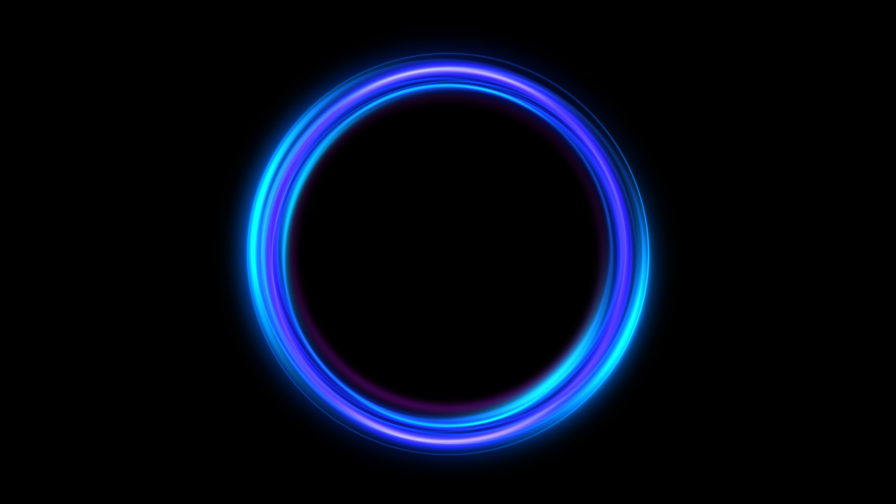
Give the GLSL for this background, as a Shadertoy shader.

```glsl
// A glowing ring of blue, violet and cyan light strands on black.

#define CENTER vec2(0.0, -0.002)
#define RING_RADIUS 0.3605
#define STRAND_COUNT 18
#define STRAND_GAIN 0.30
#define GLOW_GAIN 0.62
#define BLUE vec3(0.03, 0.13, 0.85)
#define VIOLET vec3(0.34, 0.08, 1.0)
#define LILAC vec3(0.52, 0.46, 1.0)
#define CYAN vec3(0.02, 0.80, 1.0)
#define TEAL vec3(0.0, 0.62, 0.60)
#define PLUM vec3(0.22, 0.02, 0.30)

float hash(float n) {
    return fract(sin(n * 12.9898) * 43758.5453);
}

// Soft line across the radius
float band(float offset, float width) {
    float t = offset / width;
    return exp(-t * t);
}

// Brightness around the ring, peaking at a direction given in degrees
float lobe(float angle, float degrees_, float focus) {
    return exp(-focus * (1.0 - cos(angle - radians(degrees_))));
}

// Fine strands, each a slightly tilted oval of its own
vec3 strands(float r, float angle) {
    vec3 light = vec3(0.0);
    for (int i = 0; i < STRAND_COUNT; i++) {
        float id = float(i) + 1.0;
        float phase = 6.2832 * hash(id + 3.7);
        float radius = mix(0.325, 0.385, (id - 0.5) / float(STRAND_COUNT));
        radius += 0.006 * cos(2.0 * angle + phase) + 0.003 * cos(angle - phase);
        float width = mix(0.0015, 0.004, hash(id + 8.1));
        float fade = 0.35 + 0.65 * pow(0.5 + 0.5 * cos(angle + 2.0 * phase), 2.0);
        vec3 tint = mix(BLUE, mix(VIOLET, CYAN, hash(id + 5.3)), 0.6);
        light += tint * fade * band(r - radius, width);
    }
    return light * STRAND_GAIN;
}

// Wide halo, brightest on the left and at the lower right
vec3 halo(float r, float angle) {
    float left = lobe(angle, 172.0, 3.5);
    float right = lobe(angle, -30.0, 4.0);
    float around = 0.42 - 0.26 * lobe(angle, 22.0, 4.0);
    float outside = band(max(r - 0.382, 0.0), 0.036);
    float inside = smoothstep(0.355, 0.395, r);
    vec3 tint = BLUE * around + vec3(0.0, 0.52, 1.0) * (left + right);
    return tint * outside * inside * GLOW_GAIN;
}

void mainImage(out vec4 fragColor, in vec2 fragCoord) {
    vec2 p = (fragCoord - 0.5 * iResolution.xy) / iResolution.y - CENTER;
    float r = length(p);
    float angle = atan(p.y, p.x);
    float upright = cos(2.0 * angle);
    float rise = sin(angle);

    // Blue body
    float core = RING_RADIUS - 0.009 * upright - 0.005 * rise;
    float body = smoothstep(0.309, 0.342, r + 0.004 * rise)
               * (1.0 - smoothstep(core + 0.006, core + 0.026, r));
    vec3 color = BLUE * 0.62 * body + halo(r, angle) + strands(r, angle);

    // Violet core, paler at the top and bottom
    float pale = smoothstep(0.1, 0.95, -upright);
    color += VIOLET * 0.85 * band(r - core, 0.010);
    color += LILAC * pale * 0.75 * band(r - core, 0.005);

    // Inner cyan line, strongest at the top and bottom
    float inner = 0.332 - 0.006 * upright - 0.005 * rise;
    color += CYAN * (0.15 + 0.6 * pale) * band(r - inner, 0.0032);

    // Cyan arcs on the left
    float left = lobe(angle, 170.0, 4.5);
    color += CYAN * left * band(r - 0.387, 0.009);
    color += vec3(0.1, 0.5, 0.9) * left * band(r - 0.367, 0.006);
    color += TEAL * lobe(angle, 155.0, 5.0) * band(r - 0.325, 0.010);

    // Cyan arcs at the lower right
    float sweep = 0.328 - 0.008 * cos(angle + radians(20.0)) - 0.008 * rise;
    color += CYAN * 1.05 * lobe(angle, -50.0, 7.0) * band(r - sweep, 0.015);
    color += CYAN * 0.85 * lobe(angle, -25.0, 8.0) * band(r - 0.390, 0.012);

    // Thin outer rim
    float rim = 0.398 - 0.002 * rise;
    float rimFade = 0.25 + 0.45 * lobe(angle, 0.0, 5.0);
    color += vec3(0.05, 0.45, 0.95) * rimFade * band(r - rim, 0.0018);

    // Dim plum inner edge
    float plumFade = 0.25 + 0.75 * lobe(angle, -100.0, 1.2);
    color += PLUM * plumFade * band(r - 0.309, 0.011);

    fragColor = vec4(clamp(color, 0.0, 1.0), 1.0);
}
```
